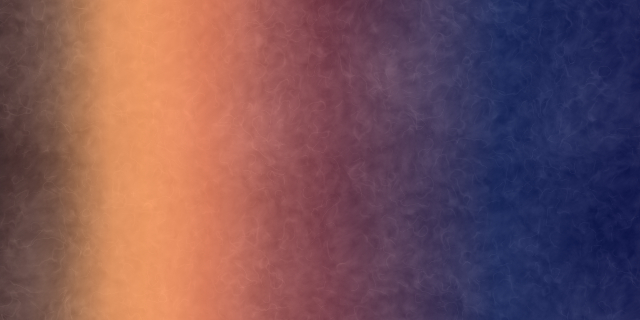
Write a Shadertoy shader that draws this background.

```glsl
// Weathered plaster wash running from umber through orange and plum to deep blue.
#define GRAIN_SCALE 38.0
#define GRAIN_AMOUNT 0.10
#define FIBRE_SCALE 24.0
#define FIBRE_AMOUNT 0.028
#define CLOUD_SCALE 5.0
#define CLOUD_AMOUNT 0.075
#define EDGE_WARP 0.022
#define PATCH_AMOUNT 0.8
#define STOPS 14
#define PATCHES 10

// Position of each colour across the canvas width
const float stopAt[STOPS] = float[](
    0.0, 0.05, 0.09, 0.13, 0.175, 0.225, 0.275,
    0.325, 0.375, 0.43, 0.51, 0.60, 0.78, 1.0);

const vec3 stopColor[STOPS] = vec3[](
    vec3(0.32, 0.23, 0.23), vec3(0.41, 0.30, 0.28), vec3(0.50, 0.36, 0.30),
    vec3(0.67, 0.46, 0.33), vec3(0.87, 0.57, 0.38), vec3(0.92, 0.59, 0.39),
    vec3(0.91, 0.56, 0.39), vec3(0.84, 0.48, 0.36), vec3(0.74, 0.42, 0.36),
    vec3(0.61, 0.34, 0.34), vec3(0.49, 0.27, 0.32), vec3(0.39, 0.27, 0.36),
    vec3(0.15, 0.20, 0.39), vec3(0.13, 0.15, 0.34));

// Soft patches: centre in canvas heights, then signed brightness
const vec3 softPatch[PATCHES] = vec3[](
    vec3(0.04, 0.47, -0.07), vec3(0.12, 0.20, 0.03),
    vec3(0.12, 0.78, 0.03), vec3(0.78, 0.65, 0.05),
    vec3(1.04, 0.38, -0.04), vec3(1.15, 1.00, -0.07),
    vec3(1.36, 0.82, 0.05), vec3(1.45, 0.36, -0.03),
    vec3(1.67, 0.94, -0.03), vec3(1.90, 0.28, -0.05));

float hash(vec2 p) {
    vec3 q = fract(vec3(p.xyx) * 0.1031);
    q += dot(q, q.yzx + 33.33);
    return fract((q.x + q.y) * q.z);
}

float valueNoise(vec2 p) {
    vec2 cell = floor(p), f = fract(p);
    f = f * f * (3.0 - 2.0 * f);
    float low = mix(hash(cell), hash(cell + vec2(1, 0)), f.x);
    float high = mix(hash(cell + vec2(0, 1)), hash(cell + vec2(1, 1)), f.x);
    return mix(low, high, f.y);
}

// Layered noise, centred on zero
float fbm(vec2 p) {
    float sum = 0.0, weight = 0.5;
    for (int i = 0; i < 5; i++) {
        sum += weight * (valueNoise(p) - 0.5);
        p = mat2(1.6, 1.2, -1.2, 1.6) * p + 17.3;
        weight *= 0.55;
    }
    return sum;
}

// Short thin scratches: noise contours broken up by a second noise
float fibres(vec2 p) {
    float line = 1.0 - smoothstep(0.0, 0.09, abs(valueNoise(p) - 0.5));
    return line * smoothstep(0.45, 0.75, valueNoise(p * 0.9 + 31.7));
}

vec3 wash(float x) {
    vec3 color = stopColor[0];
    for (int i = 1; i < STOPS; i++) {
        float t = clamp((x - stopAt[i - 1]) / (stopAt[i] - stopAt[i - 1]), 0.0, 1.0);
        color = mix(color, stopColor[i], t);
    }
    return color;
}

void mainImage(out vec4 fragColor, in vec2 fragCoord) {
    vec2 uv = fragCoord / iResolution.xy;
    vec2 p = vec2(uv.x * 2.0, uv.y);

    // Colour bands with gently wandering borders
    vec3 color = wash(uv.x + EDGE_WARP * fbm(p * 3.0 + 40.0));

    // Broad light and dark patches
    float shade = 0.0;
    for (int i = 0; i < PATCHES; i++) {
        vec2 d = p - softPatch[i].xy;
        shade += softPatch[i].z * exp(-dot(d, d) / 0.035);
    }

    // Fine grain and scattered fibres at several angles
    float cloud = fbm(p * CLOUD_SCALE + 5.0);
    float grain = fbm(p * GRAIN_SCALE + 3.0 * cloud);
    float scratch = 0.0;
    vec2 q = p * FIBRE_SCALE + 2.0 * vec2(cloud, fbm(p * 8.0 + 23.0));
    for (int i = 0; i < 3; i++) {
        scratch += fibres(q);
        q = mat2(0.9, 0.95, -0.95, 0.9) * q + 11.9;
    }

    // Texture is calmer on the bright band
    float calm = mix(1.0, 0.5, smoothstep(0.6, 0.9, color.r));
    float mottle = CLOUD_AMOUNT * cloud + GRAIN_AMOUNT * grain
        + FIBRE_AMOUNT * (scratch - 0.25);
    color += (PATCH_AMOUNT * shade + mottle) * calm * vec3(1.0, 0.95, 0.88);

    fragColor = vec4(clamp(color, 0.0, 1.0), 1.0);
}
```
